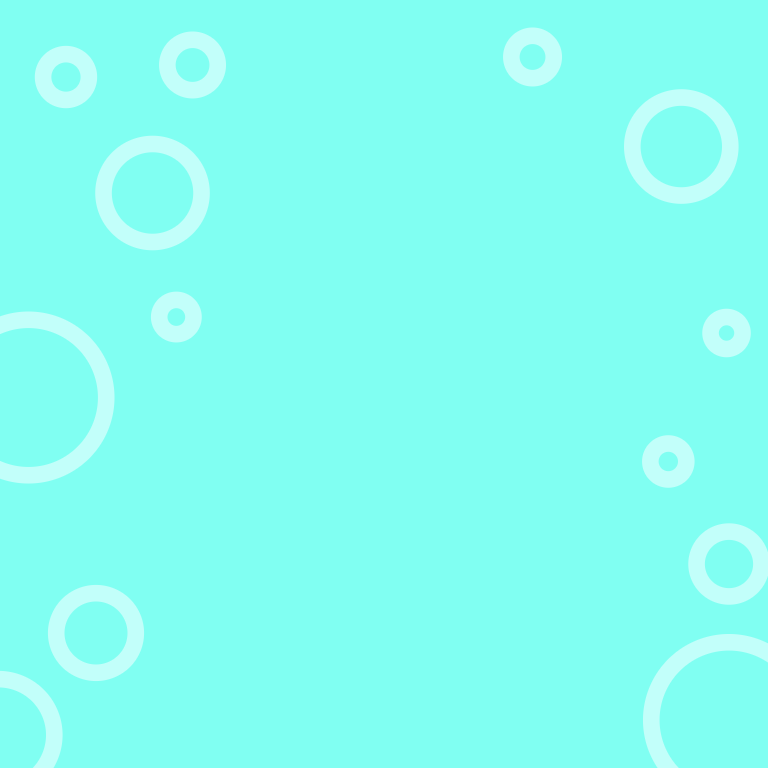
This background is drawn by a Shadertoy shader. Its source:

```glsl
// Pale bubble rings drifting along both sides of a flat aqua field.
// Each ring is the distance to a circle outline, thickened to one shared
// stroke width; a loop merges them all into a single smooth-edged mask.

const vec3 WATER_COLOR = vec3(0.50, 1.00, 0.95);
const vec3 RING_COLOR = vec3(0.76, 1.00, 0.98);
const float HALF_STROKE = 0.0108;

// Each bubble: centre x, centre y, radius to the middle of the stroke
const int BUBBLE_COUNT = 13;
const vec3 BUBBLES[BUBBLE_COUNT] = vec3[BUBBLE_COUNT](
    // Left side, top to bottom
    vec3(0.2507, 0.9154, 0.0328),
    vec3(0.0859, 0.8997, 0.0298),
    vec3(0.1986, 0.7487, 0.0638),
    vec3(0.2296, 0.5872, 0.0223),
    vec3(0.0371, 0.4824, 0.1012),
    vec3(0.1250, 0.1758, 0.0518),
    vec3(-0.0020, 0.0430, 0.0727),
    // Right side, top to bottom
    vec3(0.6934, 0.9258, 0.0276),
    vec3(0.8871, 0.8092, 0.0638),
    vec3(0.9460, 0.5664, 0.0208),
    vec3(0.8702, 0.3991, 0.0234),
    vec3(0.9492, 0.2656, 0.0422),
    vec3(0.9492, 0.0625, 0.1012)
);

// Signed distance to a stroked circle
float ringDistance(vec2 point, vec3 bubble) {
    return abs(length(point - bubble.xy) - bubble.z) - HALF_STROKE;
}

void mainImage(out vec4 fragColor, in vec2 fragCoord) {
    vec2 uv = fragCoord / iResolution.xy;
    float pixel = 1.0 / min(iResolution.x, iResolution.y);

    // Nearest ring
    float nearest = 1.0;
    for (int i = 0; i < BUBBLE_COUNT; i++) {
        nearest = min(nearest, ringDistance(uv, BUBBLES[i]));
    }

    // One-pixel soft edge
    float coverage = clamp(0.5 - nearest / pixel, 0.0, 1.0);
    fragColor = vec4(mix(WATER_COLOR, RING_COLOR, coverage), 1.0);
}
```
